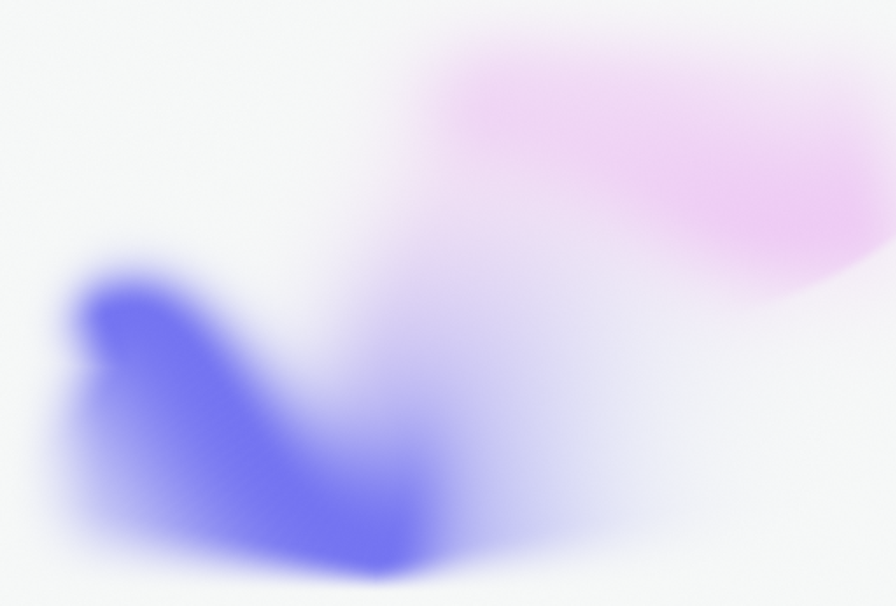
Write a Shadertoy shader that draws this background.

```glsl
const vec3 PAPER = vec3(0.964, 0.972, 0.969);
const vec3 INDIGO = vec3(0.455, 0.455, 0.945);
const vec3 LAVENDER = vec3(0.62, 0.62, 0.95);
const vec3 BLUSH = vec3(0.935, 0.86, 0.955);
const vec3 ORCHID = vec3(0.932, 0.79, 0.957);
const int CURVE_STEPS = 40;

float hash(vec2 cell) {
    vec3 q = fract(vec3(cell.xyx) * 0.1031);
    q += dot(q, q.yzx + 33.33);
    return fract((q.x + q.y) * q.z);
}

vec2 bezier(vec2 a, vec2 b, vec2 c, vec2 d, float t) {
    float s = 1.0 - t;
    return s * s * s * a + 3.0 * s * s * t * b + 3.0 * s * t * t * c + t * t * t * d;
}

vec2 bezierTangent(vec2 a, vec2 b, vec2 c, vec2 d, float t) {
    float s = 1.0 - t;
    return normalize(s * s * (b - a) + 2.0 * s * t * (c - b) + t * t * (d - c));
}

// Glow along a curve; each side has its own width, given at start and end.
float curveGlow(vec2 p, vec2 a, vec2 b, vec2 c, vec2 d,
                vec2 leftWidth, vec2 rightWidth, float alongWidth) {
    float glow = 0.0;
    for (int i = 0; i <= CURVE_STEPS; i++) {
        float t = float(i) / float(CURVE_STEPS);
        vec2 offset = p - bezier(a, b, c, d, t);
        vec2 tangent = bezierTangent(a, b, c, d, t);
        float along = dot(offset, tangent) / alongWidth;
        float across = dot(offset, vec2(-tangent.y, tangent.x));
        vec2 sideWidth = across > 0.0 ? leftWidth : rightWidth;
        across /= mix(sideWidth.x, sideWidth.y, t * t);
        glow = max(glow, exp(-along * along - across * across));
    }
    return glow;
}

// Lower fade, tightest beneath the foot of the ridge.
float floorFade(vec2 p) {
    float softness = 0.055 + 0.2 * abs(p.x - 0.62);
    return smoothstep(0.02, 0.02 + softness, p.y);
}

// Crisp rim under the right end of the orchid band.
float rimFade(vec2 p) {
    float x = p.x - 1.235;
    float rim = 0.494 + 0.25 * x + 0.95 * x * x;
    float inside = smoothstep(-0.018, 0.012, p.y - rim);
    return mix(1.0, mix(0.35, 1.0, inside), smoothstep(1.15, 1.35, p.x));
}

void mainImage(out vec4 fragColor, in vec2 fragCoord) {
    vec2 p = fragCoord / iResolution.y;
    float bottom = floorFade(p);

    // Broad wash from lavender up to blush
    float wash = curveGlow(p, vec2(0.637, 0.112), vec2(0.618, 0.266),
                           vec2(0.637, 0.459), vec2(0.811, 0.749),
                           vec2(0.15), vec2(0.33), 0.13);
    vec3 washColor = mix(LAVENDER, BLUSH, smoothstep(0.1, 0.75, p.y));
    vec3 color = mix(PAPER, washColor, 0.8 * wash * bottom);

    // Orchid band
    float band = curveGlow(p, vec2(0.83, 0.826), vec2(1.004, 0.788),
                           vec2(1.158, 0.595), vec2(1.39, 0.633),
                           vec2(0.25), vec2(0.105, 0.14), 0.13);
    float bandStrength = mix(0.6, 0.95, smoothstep(0.8, 1.3, p.x));
    float topFade = 1.0 - smoothstep(0.85, 1.04, p.y);
    color = mix(color, ORCHID, band * bandStrength * topFade * rimFade(p));

    // Indigo ridge, steep on its upper side
    float ridge = curveGlow(p, vec2(0.183, 0.479), vec2(0.338, 0.546),
                            vec2(0.396, 0.151), vec2(0.637, 0.093),
                            vec2(0.065, 0.17), vec2(0.28), 0.085);
    float leftFade = smoothstep(0.0, 0.18, p.x);
    color = mix(color, INDIGO, ridge * bottom * leftFade);

    // Faint grain
    color += (hash(floor(p * 346.0)) - 0.5) * 0.006;
    fragColor = vec4(color, 1.0);
}
```
